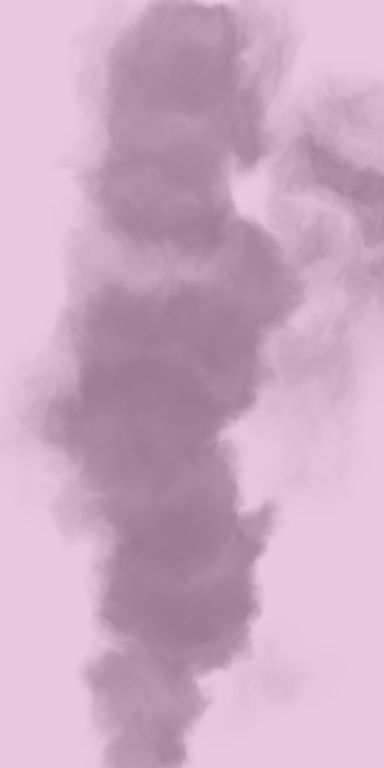
This background is drawn by a Shadertoy shader. Its source:

```glsl
// Draws a tall column of mauve smoke with drifting haze on a pale pink ground.

const vec3 PAPER = vec3(0.910, 0.792, 0.880);
const vec3 SMOKE = vec3(0.608, 0.490, 0.580);

const float BROAD_WARP = 0.10;    // large billows
const float FINE_WARP = 0.045;    // torn edges
const float PUFF_STRENGTH = 0.80;
const float SOFT_LEFT = 0.36;     // edge softness on either side
const float SOFT_RIGHT = 0.17;
const float FIBRE_STRENGTH = 0.55;
const float MOTTLE = 0.16;

// Puffs hold centre.xy and radii.zw; the canvas spans 1 by 2 units.
const int COLUMN_COUNT = 11;
const vec4 COLUMN[COLUMN_COUNT] = vec4[COLUMN_COUNT](
    vec4(0.48, 1.86, 0.16, 0.13), vec4(0.50, 1.68, 0.22, 0.18),
    vec4(0.41, 1.49, 0.19, 0.17), vec4(0.51, 1.25, 0.25, 0.20),
    vec4(0.44, 1.06, 0.25, 0.19), vec4(0.34, 0.90, 0.24, 0.15),
    vec4(0.42, 0.72, 0.21, 0.18), vec4(0.49, 0.53, 0.20, 0.19),
    vec4(0.48, 0.38, 0.17, 0.14), vec4(0.37, 0.17, 0.15, 0.14),
    vec4(0.37, 0.04, 0.11, 0.09));

const int HAZE_COUNT = 10;
const vec4 HAZE[HAZE_COUNT] = vec4[HAZE_COUNT](
    vec4(0.97, 1.52, 0.20, 0.22), vec4(0.88, 1.25, 0.24, 0.24),
    vec4(0.78, 0.90, 0.14, 0.20), vec4(0.62, 0.22, 0.22, 0.13),
    vec4(0.69, 0.62, 0.06, 0.06), vec4(0.45, 0.05, 0.05, 0.07),
    vec4(0.67, 1.79, 0.12, 0.19), vec4(0.28, 1.75, 0.08, 0.22),
    vec4(0.15, 0.92, 0.13, 0.20), vec4(0.25, 1.38, 0.08, 0.24));
const float HAZE_STRENGTH[HAZE_COUNT] = float[HAZE_COUNT](
    0.72, 0.26, 0.17, 0.13, 0.42, 0.40, 0.32, 0.20, 0.22, 0.22);

// Pale openings inside the smoke
const vec4 UPPER_GAP = vec4(0.66, 1.51, 0.10, 0.07);
const vec4 MIDDLE_GAP = vec4(0.40, 1.31, 0.15, 0.06);

vec2 hashGradient(ivec2 cell) {
    uvec2 u = uvec2(cell + 4096);
    uint h = u.x * 374761393u + u.y * 668265263u;
    h = (h ^ (h >> 13u)) * 1274126177u;
    h ^= h >> 16u;
    float angle = float(h & 65535u) * 6.28319 / 65536.0;
    return vec2(cos(angle), sin(angle));
}

float gradientNoise(vec2 p) {
    ivec2 i = ivec2(floor(p));
    vec2 f = fract(p);
    vec2 w = f * f * f * (f * (f * 6.0 - 15.0) + 10.0);
    float a = dot(hashGradient(i), f);
    float b = dot(hashGradient(i + ivec2(1, 0)), f - vec2(1.0, 0.0));
    float c = dot(hashGradient(i + ivec2(0, 1)), f - vec2(0.0, 1.0));
    float d = dot(hashGradient(i + ivec2(1, 1)), f - vec2(1.0, 1.0));
    return 1.4 * mix(mix(a, b, w.x), mix(c, d, w.x), w.y);
}

float fbm(vec2 p) {
    const mat2 TURN = mat2(1.6, 1.2, -1.2, 1.6);
    float sum = 0.0, amplitude = 0.55;
    for (int i = 0; i < 5; i++) {
        sum += amplitude * gradientNoise(p);
        p = TURN * p + 7.3;
        amplitude *= 0.5;
    }
    return sum;
}

float puff(vec2 p, vec4 shape, float softness) {
    float r = length((p - shape.xy) / shape.zw);
    return 1.0 - smoothstep(1.0 - softness, 1.0 + softness, r);
}

void mainImage(out vec4 fragColor, in vec2 fragCoord) {
    vec2 p = fragCoord / iResolution.xy * vec2(1.0, 2.0);

    // Bend space into billows, then fray it
    vec2 broad = vec2(fbm(p * 3.2), fbm(p * 3.2 + 17.0));
    vec2 q = p + BROAD_WARP * broad;
    q += FINE_WARP * vec2(fbm(q * 9.0 + 31.0), fbm(q * 9.0 + 53.0));

    // Layer the dense column; its right side is crisper
    float softness = mix(SOFT_LEFT, SOFT_RIGHT, smoothstep(0.35, 0.60, p.x));
    float clear = 1.0;
    for (int i = 0; i < COLUMN_COUNT; i++)
        clear *= 1.0 - PUFF_STRENGTH * puff(q, COLUMN[i], softness);
    float body = 1.0 - clear;
    body *= 1.0 - 0.14 * smoothstep(1.25, 1.60, p.y);
    body *= mix(0.72, 1.0, smoothstep(0.05, 0.42, p.y));

    // Thin haze, broken up by noise
    float mottle = fbm(q * vec2(6.0, 4.5) + 71.0);
    float hazeClear = 1.0;
    for (int i = 0; i < HAZE_COUNT; i++)
        hazeClear *= 1.0 - HAZE_STRENGTH[i] * puff(q, HAZE[i], 0.55);
    float haze = (1.0 - hazeClear) * clamp(1.0 + 1.3 * mottle, 0.0, 1.4);

    float density = 1.0 - (1.0 - body) * (1.0 - min(haze, 1.0));
    density *= 1.0 - 0.50 * puff(q, UPPER_GAP, 0.7);
    density *= 1.0 - 0.38 * puff(q, MIDDLE_GAP, 0.8);

    // Fibres show most where the smoke is half transparent
    float ridge = 1.0 - min(abs(2.6 * fbm(q * vec2(8.0, 5.5) + 90.0)), 1.0);
    float edge = density * (1.0 - density);
    density += edge * FIBRE_STRENGTH * (ridge - 0.55);
    density += MOTTLE * mottle * density;

    fragColor = vec4(mix(PAPER, SMOKE, clamp(density, 0.0, 1.0)), 1.0);
}
```
